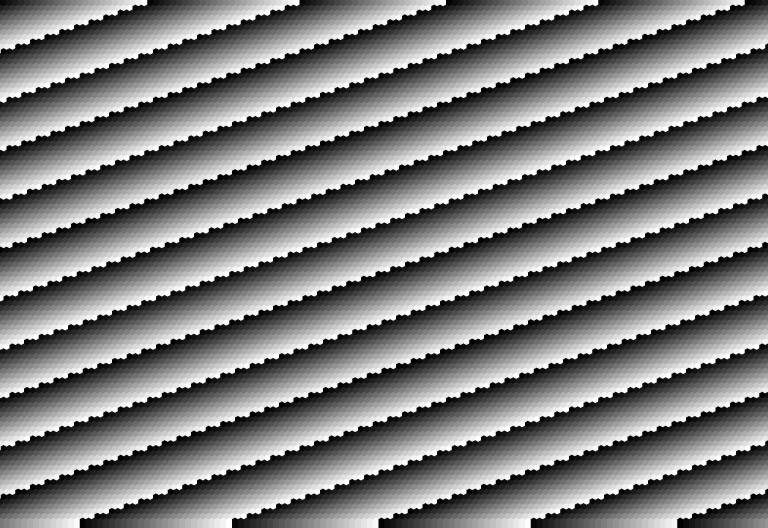
Give the GLSL for this pattern, as a WebGL 2 fragment shader.

```glsl
#version 300 es
precision highp float;
// Draws small hexagonal cells whose grey ramps wrap around into slanted bands.

uniform vec2 u_resolution;
out vec4 fragColor;

const vec2 CELLS_PER_HEIGHT = vec2(90.13, 109.1); // columns and rows in one canvas height
const vec2 GRID_OFFSET = vec2(0.384, -0.62);
const float LAST_ROW = 107.0;
const float ROW_PITCH = 0.8660254;                // row spacing of a regular hexagon of width 1
const vec2 GREY_STEP = vec2(10.0, 25.0);          // grey gained per column and per row
const float GREY_LEVELS = 256.0;
const float SPECK_STRENGTH = 0.08;
const int SAMPLES = 4;

// Offset from a cell centre, in widths of a regular hexagon
vec2 cellOffset(vec2 grid, vec2 centre) {
    return (grid - centre) * vec2(1.0, ROW_PITCH);
}

// Nearest centre: even rows sit on whole columns, odd rows on half columns
vec2 nearestCentre(vec2 grid) {
    vec2 evenCentre = vec2(floor(grid.x + 0.5), 2.0 * floor(grid.y * 0.5 + 0.5));
    vec2 oddCentre = vec2(floor(grid.x) + 0.5, 2.0 * floor(grid.y * 0.5) + 1.0);
    vec2 toEven = cellOffset(grid, evenCentre);
    vec2 toOdd = cellOffset(grid, oddCentre);
    return dot(toEven, toEven) < dot(toOdd, toOdd) ? evenCentre : oddCentre;
}

// Grey ramp that restarts at black after white
float wrappedGrey(vec2 centre, vec2 greyStep, float levels) {
    float level = mod(floor(dot(centre, greyStep) + 0.5), levels);
    return level / (levels - 1.0);
}

// Faint specks where three cells meet
float cornerSpeck(vec2 offset) {
    return smoothstep(0.51, 0.57, length(offset));
}

float shade(vec2 point) {
    vec2 grid = vec2(point.x, 1.0 - point.y) * CELLS_PER_HEIGHT + GRID_OFFSET;
    grid.y = clamp(grid.y, 0.0, LAST_ROW); // outer rows stretch to the border
    vec2 centre = nearestCentre(grid);
    float grey = wrappedGrey(centre, GREY_STEP, GREY_LEVELS);
    return grey * (1.0 - SPECK_STRENGTH * cornerSpeck(cellOffset(grid, centre)));
}

void main() {
    // Average a grid of samples to smooth the cell edges
    float total = 0.0;
    for (int j = 0; j < SAMPLES; j++) {
        for (int i = 0; i < SAMPLES; i++) {
            vec2 jitter = (vec2(i, j) + 0.5) / float(SAMPLES) - 0.5;
            total += shade((gl_FragCoord.xy + jitter) / u_resolution.y);
        }
    }
    fragColor = vec4(vec3(total / float(SAMPLES * SAMPLES)), 1.0);
}
```
